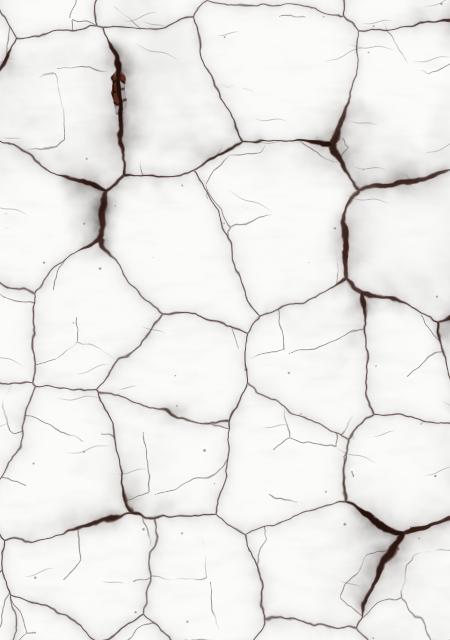
A Shadertoy shader for this texture:

```glsl
vec2 hash2(vec2 c) {
    return fract(sin(vec2(dot(c, vec2(127.1, 311.7)), dot(c, vec2(269.5, 183.3)))) * 43758.5);
}

// Layered, bent sines: roughly -1 to 1
float waves(vec2 p) {
    float sum = 0.0, amp = 0.5;
    for (int i = 0; i < 5; i++) {
        sum += amp * sin(p.x + 1.7 * sin(p.y * 0.8 + float(i))) * sin(p.y + 1.3 * sin(p.x * 0.9));
        p = mat2(1.6, 1.2, -1.2, 1.6) * p + 3.1;
        amp *= 0.5;
    }
    return sum;
}

// Cellular borders: x = distance to border, y = random per border, z = random per cell
vec3 cellBorders(vec2 p) {
    vec2 base = floor(p), nearId = base, toNear = vec2(9.0);
    for (int k = 0; k < 9; k++) {
        vec2 id = base + vec2(k % 3 - 1, k / 3 - 1);
        vec2 toSeed = id + 0.1 + 0.8 * hash2(id) - p;
        if (dot(toSeed, toSeed) < dot(toNear, toNear)) { toNear = toSeed; nearId = id; }
    }
    float border = 9.0;
    vec2 otherId = nearId;
    for (int k = 0; k < 25; k++) {
        vec2 id = nearId + vec2(k % 5 - 2, k / 5 - 2);
        if (k == 12) continue;
        vec2 toSeed = id + 0.1 + 0.8 * hash2(id) - p;
        float d = dot(0.5 * (toNear + toSeed), normalize(toSeed - toNear));
        if (d < border) { border = d; otherId = id; }
    }
    return vec3(border, hash2(nearId + otherId + 0.5).x, hash2(nearId + 7.3).y);
}

float stroke(float d, float halfWidth) {
    float soft = max(1.0 / iResolution.x, 0.002);
    return 1.0 - smoothstep(halfWidth - soft, halfWidth + soft, d);
}

// Short tapered scratches and small specks, one chance of each per grid cell
float blemishes(vec2 p) {
    vec2 g = p * 9.0, base = floor(g);
    float ink = 0.0;
    for (int k = 0; k < 9; k++) {
        vec2 id = base + vec2(k % 3 - 1, k / 3 - 1);
        vec2 r = hash2(id + 31.0), kind = hash2(id + 57.0);
        vec2 q = (g - id - r) / 9.0;
        float tilt = (r.x - 0.5) * 0.9;
        float along = q.x / (0.02 + 0.04 * r.y);
        float across = abs(q.y - tilt * q.x - 0.003 * sin(q.x * 90.0));
        float taper = max(1.0 - along * along, 0.0);
        ink = max(ink, 0.5 * step(kind.x, 0.3) * taper * stroke(across, 0.0006));
        ink = max(ink, 0.6 * step(kind.y, 0.4) * stroke(length(q - 0.03 * (kind - 0.5)), 0.003 * r.x));
    }
    return ink;
}

void mainImage(out vec4 fragColor, in vec2 fragCoord) {
    vec2 p = fragCoord / iResolution.x;
    vec2 warped = p + 0.032 * vec2(waves(p * 9.0), waves(p * 9.0 + 17.0));

    // Main cracks swell into dark fissures and a few open chips
    vec3 plate = cellBorders(warped * 3.8 + 2.0);
    float d = plate.x / 3.8;
    float swell = waves(p * 5.0 + 1.3);
    float heavy = smoothstep(0.05, 0.55, swell);
    float chip = smoothstep(0.52, 0.64, swell);
    float halfWidth = 0.0012 + 0.0055 * heavy * (0.8 + 0.4 * waves(p * 70.0));

    // Paint with faint mottling and brushed streaks
    vec3 color = vec3(0.985, 0.985, 0.98);
    color -= 0.05 * smoothstep(0.1, 0.7, waves(p * 6.0 + 40.0));
    color -= 0.025 * max(waves(p * vec2(22.0, 65.0)), 0.0);

    // Grey shade beside the fissures, uneven from plate to plate
    float shade = heavy * (0.15 + 0.45 * plate.z) * exp(-d / 0.035) + 0.12 * exp(-d / 0.012);
    color *= 1.0 - shade * vec3(0.95, 0.98, 1.0) * (0.85 + 0.4 * waves(p * 40.0));

    // Hairline cracks, broken at the plate borders
    vec3 hair = cellBorders(warped * 6.5 + floor(plate.z * 40.0));
    float fade = step(0.6, hair.y) * smoothstep(-0.35, 0.15, waves(p * 11.0 + 9.0));
    color = mix(color, vec3(0.36, 0.3, 0.28), 0.75 * fade * stroke(hair.x / 6.5, 0.0008));
    color = mix(color, vec3(0.4, 0.35, 0.33), blemishes(p));

    // Chipped patches of rust and grey flakes
    vec3 flake = cellBorders(warped * 45.0);
    vec3 chipColor = mix(vec3(0.36, 0.17, 0.11), vec3(0.64, 0.61, 0.6), step(0.55, flake.z));
    chipColor *= 0.4 + 0.6 * smoothstep(0.0, 0.2, flake.x);
    color = mix(color, chipColor, chip * stroke(d, 0.018 * chip + 0.004 * waves(p * 60.0)));

    // Rusty rim, then the dark core
    color = mix(color, vec3(0.36, 0.17, 0.11), 0.6 * heavy * stroke(d, halfWidth + 0.0015));
    vec3 coreColor = mix(vec3(0.29, 0.21, 0.19), vec3(0.13, 0.06, 0.05), heavy);
    color = mix(color, coreColor, (0.75 + 0.25 * plate.y) * stroke(d, halfWidth));

    fragColor = vec4(clamp(color, 0.0, 1.0), 1.0);
}
```
